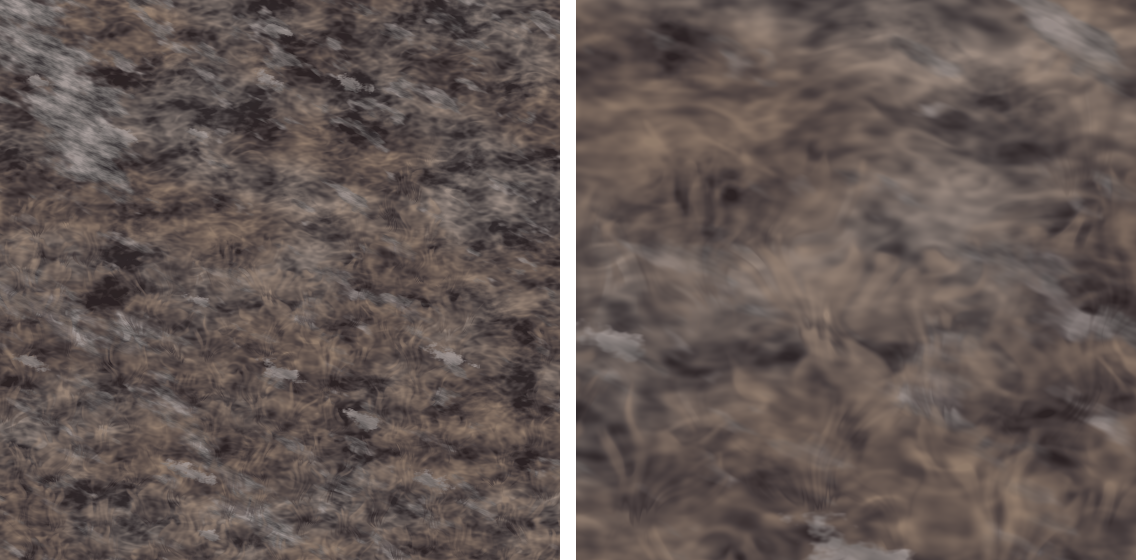
Left: the whole. Right: its middle third, enlarged.
A WebGL 1 fragment shader for this texture:

```glsl
precision highp float;
uniform vec2 u_resolution;

// Dry ground ramp
const vec3 SOIL = vec3(0.17, 0.135, 0.14);
const vec3 UMBER = vec3(0.28, 0.24, 0.24);
const vec3 BROWN = vec3(0.37, 0.315, 0.295);
const vec3 STRAW = vec3(0.57, 0.485, 0.42);
// Rock ramp
const vec3 CREVICE = vec3(0.20, 0.18, 0.19);
const vec3 SLATE = vec3(0.42, 0.40, 0.395);
const vec3 PALE = vec3(0.64, 0.60, 0.59);

const float SLOPE = -0.42;
const float CONTRAST = 1.12;
const vec2 LITTER_SCALE = vec2(12.0, 23.0);
const vec2 STRAND_SCALE = vec2(30.0, 58.0);
const vec2 GRAIN_SCALE = vec2(52.0, 100.0);
const vec2 BLADE_SCALE = vec2(75.0, 32.0);
const vec2 STREAK_SCALE = vec2(15.0, 46.0);
const vec2 TUFT_GRID = vec2(14.0, 17.0);
const vec2 STONE_GRID = vec2(7.0, 10.0);
const float STONE_CHANCE = 0.15;

float hash(vec2 p) {
  vec3 q = fract(p.xyx * 0.1031);
  q += dot(q, q.yzx + 33.33);
  return fract((q.x + q.y) * q.z);
}

vec2 hash2(vec2 p) {
  return vec2(hash(p), hash(p + 57.3));
}

float corner(vec2 cell, vec2 offset) {
  float a = 6.28318 * hash(cell);
  return dot(vec2(cos(a), sin(a)), offset);
}

// Gradient noise, centred on zero
float noise(vec2 p) {
  vec2 i = floor(p), f = p - i;
  vec2 u = f * f * f * (f * (f * 6.0 - 15.0) + 10.0);
  vec2 e = vec2(1.0, 0.0);
  return mix(mix(corner(i, f), corner(i + e, f - e), u.x),
             mix(corner(i + e.yx, f - e.yx), corner(i + 1.0, f - 1.0), u.x), u.y);
}

float fbm(vec2 p) {
  float sum = 0.0, gain = 1.0;
  for (int i = 0; i < 4; i++) {
    sum += gain * noise(p);
    p = p * 2.03 + 17.7;
    gain *= 0.62;
  }
  return sum;
}

float segment(vec2 p, vec2 a, vec2 b) {
  vec2 d = b - a;
  return length(p - a - d * clamp(dot(p - a, d) / dot(d, d), 0.0, 1.0));
}

// Grass clumps, drawn far to near; x is coverage, y is tone
vec2 tufts(vec2 uv) {
  vec2 g = uv * TUFT_GRID, result = vec2(0.0);
  g += 0.4 * vec2(noise(uv * 22.0), noise(uv * 22.0 + 40.0));
  for (int row = 1; row >= -1; row--) {
    for (int col = -1; col <= 1; col++) {
      vec2 cell = floor(g) + vec2(float(col), float(row));
      vec2 root = cell + 0.5 + 0.7 * (hash2(cell + 5.0) - 0.5);
      vec2 home = root / TUFT_GRID;
      float seed = hash(cell + 91.0);
      vec2 q = (g - root) / mix(0.5, 0.78, seed);
      float fan = atan(q.x, q.y + 1.7);
      float blade = noise(vec2(fan * 11.0 + seed * 50.0, q.y * 1.6 + seed * 9.0));
      float body = 1.0 - length(q) + 0.6 * blade + 0.5 * noise(g * 4.0);
      float growth = noise(home * 5.0 + 3.0) + 0.75 - 1.2 * home.y;
      float cover = smoothstep(0.0, 0.55, body) * smoothstep(0.0, 0.3, growth);
      float tone = mix(-0.75, 0.6, smoothstep(-0.8, 0.5, q.y)) + 0.7 * blade + 0.5 * (seed - 0.5);
      result = mix(result, vec2(1.0, tone), cover * 0.85);
    }
  }
  return result;
}

// Scattered flat stones; x is coverage, y is height within the stone
vec2 stones(vec2 uv) {
  vec2 g = uv * STONE_GRID, cell = floor(g);
  vec2 d = (g - cell - 0.5 - 0.3 * (hash2(cell + 12.0) - 0.5)) / STONE_GRID;
  d.y += 0.3 * d.x;
  vec2 q = d / (vec2(0.042, 0.016) * mix(0.5, 1.1, hash(cell + 31.0)));
  float edge = 1.0 - length(q) + 0.9 * fbm(uv * vec2(28.0, 45.0));
  float present = step(hash(cell + 77.0), STONE_CHANCE);
  return vec2(present * smoothstep(0.0, 0.6, edge), q.y);
}

// Linear ramps keep contrast even through the midtones
vec3 groundColor(float t) {
  vec3 c = mix(SOIL, UMBER, clamp((t + 1.1) / 0.65, 0.0, 1.0));
  c = mix(c, BROWN, clamp((t + 0.45) / 0.5, 0.0, 1.0));
  return mix(c, STRAW, clamp((t - 0.05) / 1.15, 0.0, 1.0));
}

vec3 rockColor(float t) {
  vec3 c = mix(CREVICE, SLATE, clamp((t + 0.95) / 1.0, 0.0, 1.0));
  return mix(c, PALE, clamp((t - 0.05) / 1.1, 0.0, 1.0));
}

void main() {
  vec2 uv = gl_FragCoord.xy / u_resolution;
  vec2 along = vec2(cos(SLOPE), sin(SLOPE));
  vec2 slope = vec2(dot(uv, along), dot(uv, vec2(-along.y, along.x)));
  vec2 warp = uv + 0.012 * vec2(noise(uv * 13.0), noise(uv * 13.0 + 60.0));

  // Litter, curled strands and dark shrubs
  float grain = noise(warp * GRAIN_SCALE) + 0.6 * noise(slope * vec2(45.0, 120.0));
  float strand = 1.0 - smoothstep(0.0, 0.25, abs(noise(warp * STRAND_SCALE)));
  float broad = 0.55 * noise(uv * vec2(2.6, 4.2) + 14.0);
  float tone = 1.15 * fbm(warp * LITTER_SCALE) + 0.5 * grain + 0.3 * strand + broad - 0.12;
  float shrub = noise(warp * vec2(7.0, 12.0) + 8.0) + 0.25 * fbm(uv * vec2(24.0, 38.0));
  tone -= 0.7 * smoothstep(0.1, 0.5, shrub);

  // Grass clumps
  vec2 tuft = tufts(uv);
  float grass = tuft.y + 0.45 * tone + 0.6 * noise(warp * BLADE_SCALE);
  tone = CONTRAST * mix(tone, grass, 0.85 * tuft.x);

  // Outcrops running down the slope
  float vein = 0.07 - segment(uv, vec2(0.03, 1.0), vec2(0.17, 0.72));
  vein = max(vein, 0.04 - segment(uv, vec2(0.0, 0.49), vec2(0.2, 0.39)));
  vein = max(vein, 0.022 - segment(uv, vec2(0.28, 0.3), vec2(0.52, 0.0)));
  float rough = fbm(slope * vec2(9.0, 22.0) + 30.0);
  float rock = smoothstep(-0.02, 0.04, vein + 0.085 * rough);
  rock = max(rock, 0.75 * smoothstep(0.2, 0.55, rough + 0.3 * noise(uv * 4.0)));
  rock *= 1.0 - 0.65 * tuft.x;
  float streak = 1.45 * fbm(slope * STREAK_SCALE) + 0.4 * grain + 0.2;

  // Composite
  vec3 color = groundColor(tone);
  float drab = smoothstep(-0.2, 0.35, noise(uv * vec2(4.0, 7.0) + 21.0));
  color = mix(color, rockColor(tone), 0.55 * drab * (1.0 - 0.7 * tuft.x));
  color = mix(color, rockColor(streak), rock);
  vec2 stone = stones(uv);
  color = mix(color, rockColor(0.55 + 0.4 * stone.y + 0.6 * streak), 0.85 * stone.x);
  gl_FragColor = vec4(color, 1.0);
}
```
